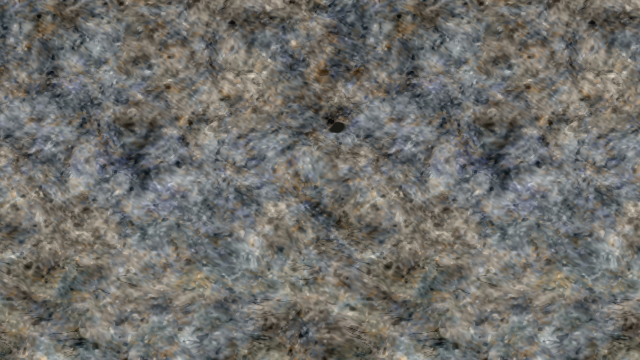
A Shadertoy shader for this texture:

```glsl
// Weathered rock face: granular warm and cool stone, rust specks, strata and cracks.
#define BASE_COLOR vec3(0.440, 0.437, 0.432)
#define WARM_TINT vec3(0.031, 0.003, -0.034)
#define COOL_TINT vec3(-0.026, 0.001, 0.023)
#define RUST_TINT vec3(0.060, 0.004, -0.058)
#define LILAC_TINT vec3(0.000, 0.000, 0.050)
#define MOTTLE_CONTRAST 1.02
#define RELIEF_STRENGTH 0.26
#define CRACK_DEPTH 0.14
#define PIT_DEPTH 0.16
#define HOLE_CENTER vec2(0.937, 0.646)

float hash(vec2 cell, float seed) {
    return fract(sin(dot(cell, vec2(127.1, 311.7)) + seed * 74.7) * 43758.5453);
}

// Value noise whose lattice repeats every canvas height along x
float noise(vec2 p, vec2 freq, float seed) {
    vec2 q = p * freq + vec2(0.0, fract(seed * 0.37));
    vec2 cell = floor(q);
    vec2 f = fract(q);
    f = f * f * (3.0 - 2.0 * f);
    float x0 = mod(cell.x, freq.x);
    float x1 = mod(cell.x + 1.0, freq.x);
    float low = mix(hash(vec2(x0, cell.y), seed), hash(vec2(x1, cell.y), seed), f.x);
    float high = mix(hash(vec2(x0, cell.y + 1.0), seed), hash(vec2(x1, cell.y + 1.0), seed), f.x);
    return mix(low, high, f.y);
}

// Octaves lean alternately left and right to hide the lattice
float fbm(vec2 p, vec2 freq, int octaves, float gain, float seed) {
    float sum = 0.0, total = 0.0, weight = 1.0, lean = 0.45;
    for (int i = 0; i < octaves; i++) {
        vec2 q = vec2(p.x + lean * p.y * freq.y / freq.x, p.y);
        sum += weight * noise(q, freq, seed + float(i));
        total += weight;
        weight *= gain;
        freq *= 2.0;
        lean = -lean;
    }
    return sum / total;
}

// Soft elliptical patch, repeated with the lattice
float patchMask(vec2 p, vec2 center, vec2 radius) {
    vec2 d = p - center;
    d.x -= floor(d.x + 0.5);
    d /= radius;
    return exp(-dot(d, d));
}

// Short ragged lines along the middle level of a noise field
float cracks(vec2 p, vec2 freq, float seed) {
    float ridge = abs(fbm(p, freq, 4, 0.65, seed) - 0.5);
    float gate = smoothstep(0.58, 0.76, noise(p, vec2(14.0, 20.0), seed + 5.0));
    return gate * (1.0 - smoothstep(0.005, 0.045, ridge));
}

void mainImage(out vec4 fragColor, in vec2 fragCoord) {
    vec2 uv = fragCoord / iResolution.y;

    // Gentle domain warp
    vec2 coarseWarp = vec2(noise(uv, vec2(9.0), 1.0), noise(uv, vec2(9.0), 2.0)) - 0.5;
    vec2 fineWarp = vec2(noise(uv, vec2(40.0), 3.0), noise(uv, vec2(40.0), 4.0)) - 0.5;
    vec2 p = uv + 0.022 * coarseWarp + 0.006 * fineWarp;

    // Mottled brightness and crumbly relief
    float tone = MOTTLE_CONTRAST * (fbm(p, vec2(8.0), 5, 0.96, 10.0) - 0.5);
    vec2 light = vec2(-0.003, 0.004);
    float relief = fbm(p, vec2(34.0), 3, 0.85, 20.0) - fbm(p + light, vec2(34.0), 3, 0.85, 20.0);
    tone += RELIEF_STRENGTH * relief;

    // Wavy strata near the foot of the face
    float foot = 1.0 - smoothstep(0.16, 0.42, uv.y + 0.25 * coarseWarp.y);
    vec2 bed = p + vec2(0.0, 0.025 * sin(6.28318 * uv.x) + 0.012 * sin(18.85 * uv.x));
    float strata = fbm(bed, vec2(9.0, 30.0), 3, 0.9, 30.0) - 0.5;
    tone = mix(tone, 0.80 * tone + 0.34 * strata, foot);

    // Pale crusts and regional shading
    float crust = patchMask(p, vec2(0.70, 0.76), vec2(0.13, 0.14));
    float shelf = patchMask(p, vec2(0.13, 0.095), vec2(0.07, 0.025));
    float stain = patchMask(p, vec2(0.88, 0.80), vec2(0.06, 0.13));
    tone += 0.045 * crust + 0.11 * shelf - 0.050 * stain - 0.012 * foot;

    // Cracks, pits and pale flakes
    float upright = cracks(p, vec2(13.0, 17.0), 40.0);
    float bedding = cracks(bed, vec2(6.0, 20.0), 50.0);
    tone -= CRACK_DEPTH * mix(0.6 * upright, bedding, foot);
    tone -= PIT_DEPTH * smoothstep(0.66, 0.86, fbm(p, vec2(46.0), 2, 0.8, 60.0));
    tone += 0.13 * smoothstep(0.65, 0.84, fbm(p, vec2(60.0), 2, 0.8, 65.0));

    // Warm and cool minerals
    float mineral = fbm(p, vec2(5.0), 6, 0.90, 70.0);
    mineral += 0.08 * crust + 0.09 * stain + 0.07 * shelf + 0.02 * foot;
    float warm = smoothstep(0.40, 0.60, mineral);
    vec3 color = BASE_COLOR + tone * vec3(1.03, 1.0, 0.96);
    color += mix(COOL_TINT, WARM_TINT, warm);

    // Rust, lilac and moss specks
    float rust = smoothstep(0.57, 0.74, fbm(p, vec2(20.0), 4, 0.9, 80.0) + 0.07 * stain);
    float lilac = smoothstep(0.54, 0.70, fbm(p, vec2(14.0), 4, 0.9, 90.0));
    float moss = smoothstep(0.46, 0.64, fbm(p, vec2(9.0, 14.0), 4, 0.85, 100.0));
    color += RUST_TINT * rust;
    color += LILAC_TINT * lilac * (1.0 - warm) * (1.0 - 0.7 * foot);
    color += vec3(-0.014, 0.004, -0.010) * moss * (0.4 + 0.6 * foot);

    // Dark hollow with a ragged rim
    vec2 toHole = p - HOLE_CENTER;
    toHole.x -= floor(toHole.x + 0.5);
    float rim = length(toHole * vec2(0.75, 1.0)) + 0.012 * (noise(uv, vec2(60.0), 110.0) - 0.5);
    color = mix(vec3(0.10, 0.10, 0.09), color, smoothstep(0.012, 0.021, rim));

    fragColor = vec4(clamp(color, 0.05, 0.92), 1.0);
}
```
